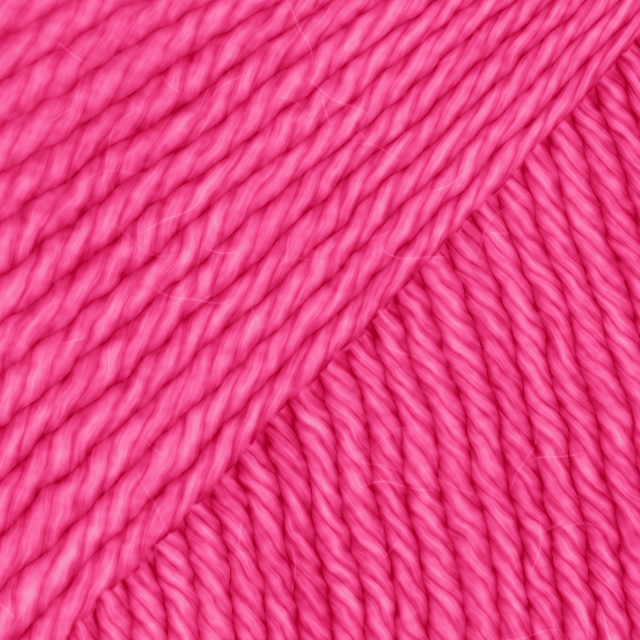
Reproduce this texture procedurally as a WebGL 1 fragment shader.

```glsl
precision highp float;
// Pink twisted yarn: fanned diagonal strands wound over steep strands, with loose fuzz.
uniform vec2 u_resolution;

float hash(float n) {
  return fract(sin(n * 12.9898) * 4375.85);
}

vec2 gradient(vec2 cell) {
  float angle = 6.2832 * fract(sin(dot(cell, vec2(127.1, 311.7))) * 4375.85);
  return vec2(cos(angle), sin(angle));
}

// Gradient noise, roughly -0.7 to 0.7
float noise(vec2 p) {
  vec2 i = floor(p), f = fract(p);
  vec2 s = f * f * f * (f * (f * 6.0 - 15.0) + 10.0);
  vec2 e = vec2(1.0, 0.0);
  float low = mix(dot(gradient(i), f), dot(gradient(i + e), f - e), s.x);
  float high = mix(dot(gradient(i + e.yx), f - e.yx), dot(gradient(i + 1.0), f - 1.0), s.x);
  return mix(low, high, s.y);
}

// Tone of parallel strands; q.x counts strands, q.y runs along them in strand widths
float yarn(vec2 q, float pitch, float lean, float seed) {
  float id = floor(q.x) + seed;
  float across = fract(q.x) - 0.5;
  float phase = q.y / pitch - lean * across + 5.0 * hash(id)
              + 0.5 * noise(vec2(q.y * 0.45, id * 3.7));
  float ply = fract(phase) - 0.5;
  float bulge = 1.0 - 4.0 * ply * ply;

  // Plies swell the outline, so the gaps between strands are scalloped
  float body = max(1.0 - 4.0 * across * across / mix(0.8, 1.12, bulge), 0.0);

  // Round strand, grooves between plies, sheen on the crown of each ply
  float tone = -0.02 + 0.72 * pow(body, 0.7) * mix(0.55, 1.0, pow(bulge, 0.7));
  tone += 0.36 * pow(body * bulge, 2.0) * (0.7 + noise(vec2(floor(phase) * 2.3, id * 1.7)));

  // Fibres run along the plies
  float fibres = 0.34 * noise(vec2(phase * 4.0, q.x * 2.5 + seed))
               + 0.22 * noise(vec2(phase * 9.0, q.x * 4.5 + seed));
  return tone + fibres * (0.4 + 0.4 * body) + 0.14 * (hash(id + 8.0) - 0.5);
}

// Scattered curved hairs, mostly short
float looseHairs(vec2 p, float pixel) {
  float cover = 0.0;
  for (int i = 0; i < 60; i++) {
    float n = float(i);
    float angle = 6.2832 * hash(n + 0.3);
    float reach = mix(0.025, 0.11, pow(hash(n + 71.0), 3.0));
    vec2 d = p - vec2(hash(n + 17.0), hash(n + 43.0));
    d = vec2(d.x * cos(angle) + d.y * sin(angle), d.y * cos(angle) - d.x * sin(angle));
    float bend = 10.0 * (hash(n + 91.0) - 0.5);
    float gap = abs(d.y - bend * d.x * d.x + 0.004 * sin(d.x * 60.0 + n));
    float strand = 1.0 - smoothstep(0.0004, 0.0013 + pixel, gap);
    strand *= 1.0 - smoothstep(0.5 * reach, reach, abs(d.x));
    cover += strand * mix(0.25, 0.8, hash(n + 29.0));
  }
  return min(cover, 1.0);
}

// Deep raspberry through hot pink to pale pink
vec3 pink(float t) {
  t = clamp(t, -0.15, 1.2);
  return vec3(0.73 + t * (0.54 - 0.29 * t), max(0.03 + 0.45 * t, 0.0), 0.24 + t * (0.66 - 0.21 * t));
}

void main() {
  vec2 p = gl_FragCoord.xy / u_resolution;
  float pixel = 1.0 / min(u_resolution.x, u_resolution.y);

  // Upper strands fan out to the left: steep at the diagonal edge, flatter above
  float fan = (p.y - 1.05 * p.x + 0.11) / (1.0 - 0.5 * p.x);
  vec2 upper = vec2(fan * (1.0 + 0.15 * fan) / 0.094, dot(p, vec2(0.78, 0.62)) / 0.054);
  upper.x += 0.24 * noise(p * 8.0) + 0.12 * noise(p * 24.0);

  // Lower strands fall steeply and curve toward the right
  vec2 lower = vec2((p.x + 0.11 * p.y + 0.17 * p.y * p.y) / 0.052,
                    (1.0 - p.y + 0.2 * p.x) / 0.052);
  lower.x += 0.3 * noise(p * 7.0 + 20.0) + 0.14 * noise(p * 26.0);

  float upperTone = yarn(upper, 1.25, 1.5, 3.0);
  float lowerTone = yarn(lower, 0.9, 1.9, 60.0) - 0.05;

  // Soft focus toward the top left, contact shadow under the diagonal edge
  float focus = smoothstep(1.1, 0.3, p.y - p.x);
  upperTone = mix(0.6, upperTone, mix(0.65, 1.0, focus));
  lowerTone -= 0.2 * smoothstep(-1.1, 0.0, upper.x);
  float edge = upper.x + 0.25 * noise(p * 60.0);
  float tone = mix(lowerTone, upperTone, smoothstep(-0.1, 0.1, edge));

  // Fine fuzz and uneven light
  tone += 0.1 * noise(p * 90.0) + 0.2 * noise(p * vec2(40.0, 50.0) + 7.0) + 0.14 * noise(p * 3.0);
  tone += 0.28 * looseHairs(p, pixel) + 0.03;
  gl_FragColor = vec4(pink(tone), 1.0);
}
```
